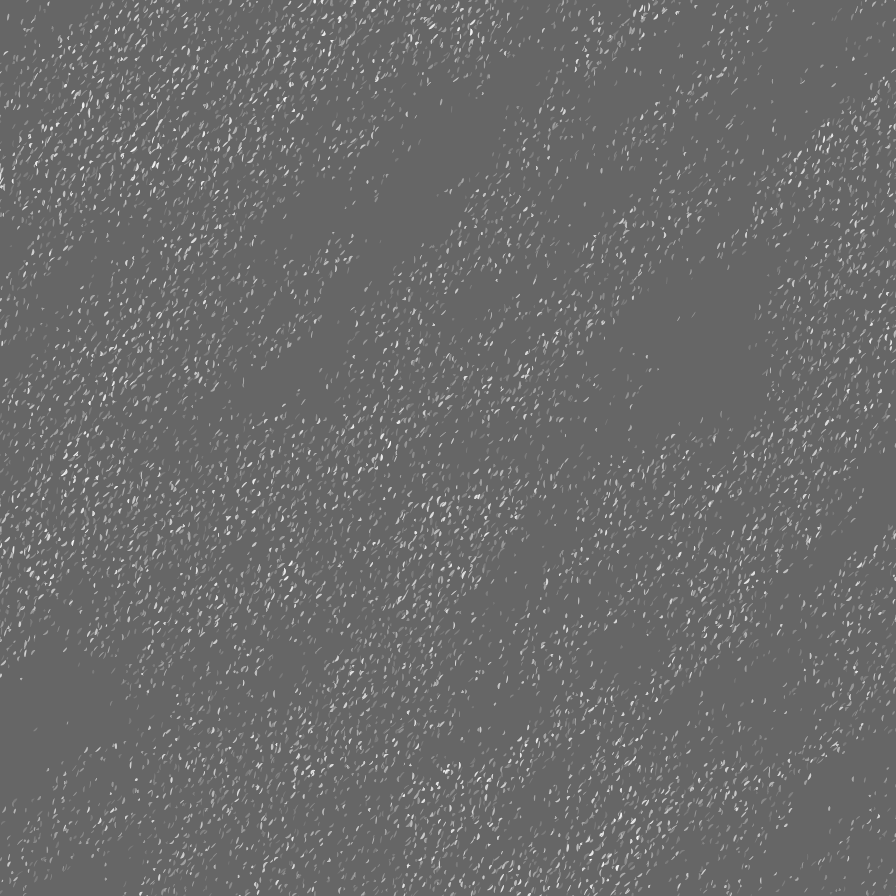
Reproduce this texture procedurally as a WebGL 2 fragment shader.

```glsl
#version 300 es
precision highp float;
// Flat grey surface scattered with fine pale slanted flecks in loose diagonal drifts.

#define BASE_GREY 0.40
#define GRID 92.0            // fleck cells across the canvas, per layer
#define LAYERS 2
#define FLECK_LENGTH 0.0028  // mean half length
#define FLECK_WIDTH 0.0009   // mean half width
#define FLECK_ANGLE 1.12     // main fleck direction, radians
#define ANGLE_SPREAD 0.95
#define DRIFT_ANGLE 0.66     // direction of the drifts, radians
#define FAINT 0.08           // grey added by the dimmest fleck
#define BRIGHT 0.46          // grey added by the brightest fleck

uniform vec2 u_resolution;
out vec4 fragColor;

float hash(vec2 p) {
    return fract(sin(dot(p, vec2(127.1, 311.7))) * 43758.5453);
}

vec2 hash2(vec2 p) {
    return vec2(hash(p), hash(p + vec2(41.3, 17.9)));
}

float valueNoise(vec2 p) {
    vec2 cell = floor(p);
    vec2 f = fract(p);
    f = f * f * (3.0 - 2.0 * f);
    float low = mix(hash(cell), hash(cell + vec2(1.0, 0.0)), f.x);
    float high = mix(hash(cell + vec2(0.0, 1.0)), hash(cell + vec2(1.0, 1.0)), f.x);
    return mix(low, high, f.y);
}

// Coordinates along and across a direction
vec2 alongAcross(vec2 p, float angle) {
    float c = cos(angle);
    float s = sin(angle);
    return vec2(c * p.x + s * p.y, c * p.y - s * p.x);
}

// Broad patches mixed with narrow diagonal streaks
float driftDensity(vec2 p) {
    vec2 q = alongAcross(p, DRIFT_ANGLE);
    float patches = valueNoise(q * vec2(5.0, 8.0) + 13.0);
    float streaks = valueNoise(q * vec2(11.0, 30.0) + 57.0);
    return 0.5 * patches + 0.5 * streaks;
}

// Coverage of one bent, tapered fleck centred on the origin
float fleckCoverage(vec2 p, vec2 halfSize, float angle, float bend, float pixel) {
    vec2 q = alongAcross(p, angle);
    float t = q.x / halfSize.x;
    q.y += bend * halfSize.y * (t * t - 0.3);
    float taper = sqrt(max(1.0 - t * t, 0.0));
    float beyond = max(abs(q.x) - halfSize.x, 0.0);
    float edge = length(vec2(beyond, max(abs(q.y) - halfSize.y * taper, 0.0)));
    float inside = min(halfSize.y * taper - abs(q.y), halfSize.x - abs(q.x));
    float dist = edge > 0.0 ? edge : -inside;
    return clamp(0.5 - dist / pixel, 0.0, 1.0);
}

// Strongest fleck of one layer at a point
float fleckLayer(vec2 p, float layer, float pixel) {
    vec2 shift = layer * vec2(0.37, 0.61) / GRID;
    vec2 home = floor((p + shift) * GRID);
    float glow = 0.0;
    for (int y = -1; y <= 1; y++) {
        for (int x = -1; x <= 1; x++) {
            vec2 cell = home + vec2(x, y);
            vec2 seed = cell + layer * vec2(131.0, 73.0);
            vec2 centre = (cell + hash2(seed)) / GRID - shift;
            float density = driftDensity(centre);
            if (hash(seed + 5.7) > smoothstep(0.22, 0.75, density)) continue;

            vec2 size = mix(vec2(0.5), vec2(1.5), hash2(seed + 9.1));
            size *= vec2(FLECK_LENGTH, FLECK_WIDTH) * mix(0.8, 1.2, density);
            float angle = FLECK_ANGLE + ANGLE_SPREAD * (hash(seed + 23.4) - 0.5);
            float bend = 2.4 * (hash(seed + 31.2) - 0.5);
            float light = hash(seed + 47.6);
            float strength = mix(FAINT, BRIGHT, light * light * mix(0.6, 1.4, density));
            glow = max(glow, strength * fleckCoverage(p - centre, size, angle, bend, pixel));
        }
    }
    return glow;
}

void main() {
    vec2 p = gl_FragCoord.xy / u_resolution.y;
    float pixel = 1.0 / u_resolution.y;
    float glow = 0.0;
    for (int i = 0; i < LAYERS; i++) {
        glow = max(glow, fleckLayer(p, float(i), pixel));
    }
    fragColor = vec4(vec3(BASE_GREY + glow), 1.0);
}
```
